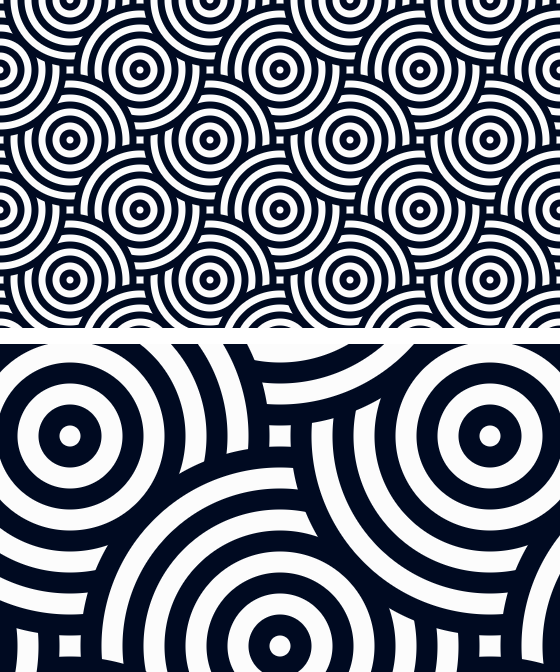
Top: the whole. Bottom: its middle third, enlarged.
A Shadertoy shader for this pattern:

```glsl
const float REPEATS_ACROSS = 4.0;
const float RING_SPACING = 0.1;    // in units of one repeat
const float RING_HALF_WIDTH = 0.025;
const float LAST_RING = 4.0;       // ring 0 is the centre dot
const float DISC_RADIUS = 0.475;
const vec3 NAVY = vec3(0.0, 0.04, 0.13);
const vec3 WHITE = vec3(0.99);

// Coverage of a shape from its signed distance, one pixel wide
float coverage(float signedDistance, float pixel) {
    return clamp(0.5 - signedDistance / pixel, 0.0, 1.0);
}

// Paints a ringed disc over the ink already laid down (1 = white)
float paintDisc(float ink, float radius, float pixel) {
    float ring = min(round(radius / RING_SPACING), LAST_RING);
    float ringDistance = abs(radius - ring * RING_SPACING) - RING_HALF_WIDTH;
    float rings = coverage(ringDistance, pixel);
    return mix(ink, rings, coverage(radius - DISC_RADIUS, pixel));
}

void mainImage(out vec4 fragColor, in vec2 fragCoord) {
    // One repeat is one unit; rows are anchored to the top edge
    float pixel = REPEATS_ACROSS / iResolution.x;
    vec2 p = vec2(fragCoord.x, fragCoord.y - iResolution.y) * pixel;

    // Nearest centre in each of the two staggered grids
    vec2 centerA = vec2(floor(p.x) + 0.5, round(p.y));
    vec2 centerB = vec2(round(p.x), floor(p.y) + 0.5);
    float radiusA = length(p - centerA);
    float radiusB = length(p - centerB);

    // Weave: A lies on top along the rising diagonal, B along the falling one
    vec2 toB = centerB - centerA;
    bool aOnTop = toB.x * toB.y > 0.0;
    float topRadius = aOnTop ? radiusA : radiusB;
    float underRadius = aOnTop ? radiusB : radiusA;

    // Gaps between the discs stay white, forming the small squares
    float ink = paintDisc(1.0, underRadius, pixel);
    ink = paintDisc(ink, topRadius, pixel);

    fragColor = vec4(mix(NAVY, WHITE, ink), 1.0);
}
```
